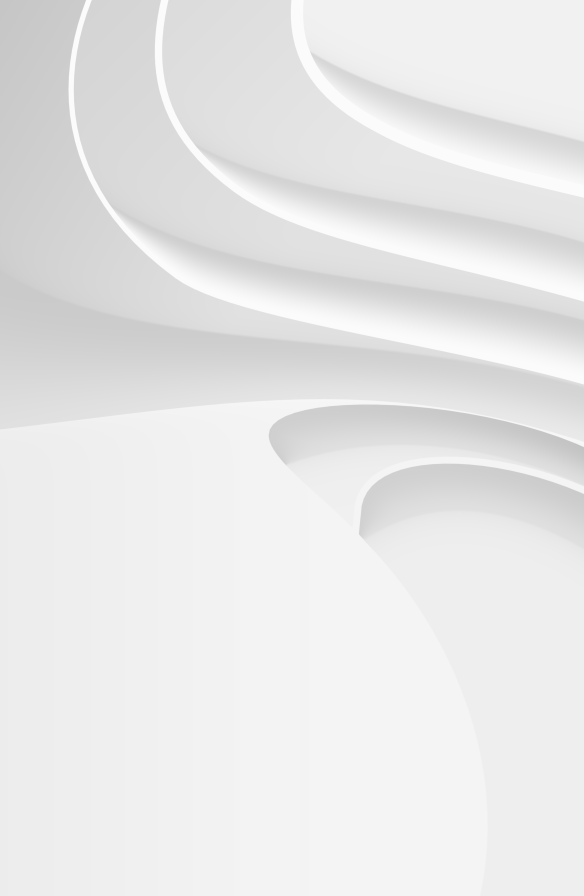
Write a Shadertoy shader that draws this background.

```glsl
vec2 bezier(vec2 a, vec2 b, vec2 c, vec2 d, float t) {
    float s = 1.0 - t;
    return s*s*s*a + 3.0*s*s*t*b + 3.0*s*t*t*c + t*t*t*d;
}

// Signed distance to a cubic curve, positive on its right-hand side
float curve(vec2 p, vec2 a, vec2 b, vec2 c, vec2 d) {
    float best = 1e9, side = 1.0;
    vec2 from = a;
    for (int i = 1; i <= 24; i++) {
        vec2 to = bezier(a, b, c, d, float(i) / 24.0);
        vec2 dir = to - from, q = p - from;
        vec2 away = q - dir * clamp(dot(q, dir) / dot(dir, dir), 0.0, 1.0);
        float dist = dot(away, away);
        if (dist < best) {
            best = dist;
            side = dir.x*q.y - dir.y*q.x < 0.0 ? -1.0 : 1.0;
        }
        from = to;
    }
    return side * sqrt(best);
}

float nearest(float a, float b) {
    return abs(a) < abs(b) ? a : b;
}

float cover(float d) {
    float pixel = 100.0 / iResolution.x;
    return smoothstep(-0.7 * pixel, 0.7 * pixel, d);
}

// Position between two borders, from 0 at the first to 1 at the second
float between(float first, float second) {
    return clamp(first / max(abs(first) + abs(second), 0.001), 0.0, 1.0);
}

// Raised terrace: flat top, shaded wall under the crease, bright rim
float terrace(float base, float edge, float crease, float top, float dark, float rim) {
    float flatTone = top - 0.03 * exp(-abs(crease) / 1.8);
    float wall = mix(dark, 0.985, smoothstep(0.0, 0.95, between(crease, edge)));
    float tone = mix(flatTone, wall, smoothstep(-0.25, 0.25, crease));
    tone = mix(0.985, tone, cover(-edge - rim));
    return mix(base, tone, cover(-edge));
}

// Sunken hollow: shaded wall down to the crease, then a pale floor
float hollow(float edge, float crease, float dark, float ground) {
    float wall = mix(dark, 0.88, smoothstep(0.0, 1.1, between(-edge, crease)));
    float low = ground - 0.035 * exp(-max(crease, 0.0) / 2.5);
    return mix(wall, low, smoothstep(-0.25, 0.25, crease));
}

void mainImage(out vec4 fragColor, in vec2 fragCoord) {
    // Percent of the width, measured down from the top
    vec2 uv = fragCoord / iResolution.xy;
    vec2 p = vec2(uv.x, 1.0 - uv.y) * vec2(100.0, 153.4);

    // Back wall and the shaded band below it
    float backCrease = curve(p, vec2(-4, 43.5), vec2(20, 62.5), vec2(64, 54.5), vec2(104, 67.5));
    float frontEdge = curve(p, vec2(-4, 74), vec2(40, 69), vec2(64, 63), vec2(104, 77));
    float back = min(0.775 + 0.0015 * (p.x + 0.6 * p.y), 0.885);
    back -= 0.02 * exp(-abs(backCrease) / 2.0);
    float band = mix(0.79, 0.88, smoothstep(0.0, 1.1, between(backCrease, frontEdge))) + 0.0004 * p.x;
    float tone = mix(back, band, smoothstep(-0.3, 0.3, backCrease));

    // Three terraces, outermost first
    float edge = nearest(
        curve(p, vec2(16.5, -4), vec2(8.7, 12), vec2(8.7, 32), vec2(30, 47.6)),
        curve(p, vec2(30, 47.6), vec2(40, 55), vec2(78, 59), vec2(104, 67)));
    float crease = curve(p, vec2(10, 28), vec2(32, 50), vec2(70, 45.5), vec2(104, 56));
    tone = terrace(tone, edge, crease, min(0.82 + 0.0007 * (p.x + p.y), 0.885), 0.81, 0.9);

    edge = nearest(
        curve(p, vec2(28.6, -4), vec2(24.5, 10), vec2(25.5, 22), vec2(40, 32.8)),
        curve(p, vec2(40, 32.8), vec2(52, 41.7), vec2(76, 44.5), vec2(104, 52.8)));
    crease = curve(p, vec2(24, 17.5), vec2(40, 35), vec2(74, 32.5), vec2(104, 42.8));
    tone = terrace(tone, edge, crease, min(0.84 + 0.0007 * (p.x + p.y), 0.905), 0.825, 1.25);

    edge = nearest(
        curve(p, vec2(50.5, -4), vec2(48.4, 6), vec2(50.5, 15.2), vec2(64, 22.4)),
        curve(p, vec2(64, 22.4), vec2(74, 28), vec2(88, 31), vec2(104, 34.8)));
    crease = curve(p, vec2(47, 4.5), vec2(62, 17), vec2(84, 19.5), vec2(104, 25.4));
    tone = terrace(tone, edge, crease, 0.945, 0.84, 2.1);

    // Front floor, brightest toward the middle
    float ground = mix(0.925, 0.955, smoothstep(-10.0, 55.0, p.x));
    ground += 0.01 * exp(-abs(frontEdge) / 2.0);
    tone = mix(tone, ground, cover(frontEdge));

    // Large hollow behind the sweeping edge
    edge = nearest(
        curve(p, vec2(104, 78.5), vec2(84, 67.5), vec2(46, 66.5), vec2(46, 74.5)), nearest(
        curve(p, vec2(46, 74.5), vec2(46, 79), vec2(57, 86), vec2(62.8, 93)),
        curve(p, vec2(62.8, 93), vec2(76.5, 107), vec2(89, 132), vec2(81, 158))));
    crease = curve(p, vec2(46, 81), vec2(60, 74), vec2(82, 74), vec2(104, 85));
    float recess = hollow(edge, crease, 0.81 - 0.0009 * (p.x - 50.0), 0.94);

    // Small hollow with a pale rim nested inside
    float inner = nearest(
        curve(p, vec2(104, 86.5), vec2(86, 77), vec2(61.8, 76.5), vec2(61.8, 88)),
        curve(p, vec2(61.8, 88), vec2(61, 95), vec2(60, 110), vec2(58, 160)));
    crease = curve(p, vec2(58, 96), vec2(70, 84.5), vec2(86, 84.5), vec2(104, 96.5));
    recess = mix(recess, 0.955, cover(1.2 - inner));
    float innerTone = hollow(inner, crease, 0.82 - 0.0006 * (p.x - 60.0), 0.935);
    recess = mix(recess, innerTone, cover(-inner));
    tone = mix(tone, recess, cover(-edge));

    fragColor = vec4(vec3(clamp(tone, 0.0, 1.0)), 1.0);
}
```
